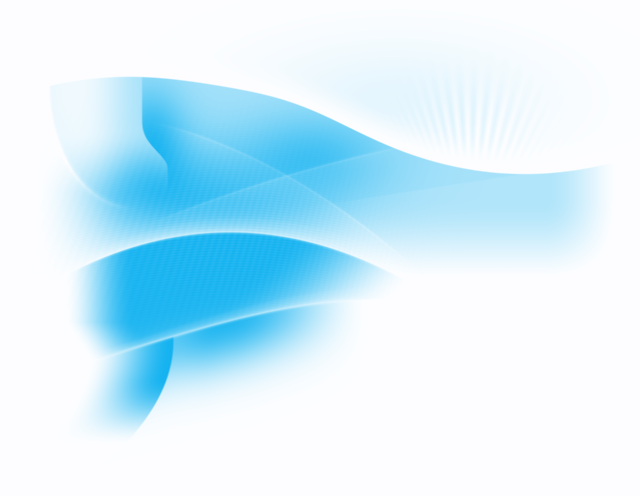
A WebGL 1 fragment shader for this background:

```glsl
precision highp float;
// Flowing blue veils on white: three curves cut the canvas into a band, a core
// and a shaded underside. Each part gets an ink amount from soft glows and fades;
// pale rims, strands and a fine line mesh are laid on top.

uniform vec2 u_resolution;

#define PAPER vec3(0.992, 0.994, 1.0)
#define INK vec3(0.05, 0.69, 0.94)
#define CORE_INK 0.93
#define PALE_INK 0.36
#define MESH_FREQ 680.0
#define MESH_DEPTH 0.045
#define RIM_WIDTH 0.0032
#define STRANDS 5

float glow(vec2 p, vec2 center, vec2 radius) {
  vec2 q = (p - center) / radius;
  return exp(-dot(q, q));
}

// Antialiased step: 1 where d is positive
float side(float d) {
  float w = 1.0 / u_resolution.y;
  return smoothstep(-w, w, d);
}

float fadeOut(float a, float b, float x) {
  return 1.0 - smoothstep(a, b, x);
}

float hairline(float d, float width) {
  return exp(-d * d / (width * width));
}

// Boundary curves, as height over x
float topCurve(float x) {
  float bump = (x - 0.47) / 0.12;
  return 0.747 + 0.098 * cos(5.067 * (x - 0.2)) + 0.02 * exp(-bump * bump);
}

float archCurve(float x) {
  float d = x - 0.36;
  return 0.532 - 1.3 * d * d;
}

float lowCurve(float x) {
  float d2 = (x - 0.6) * (x - 0.6);
  return 0.397 - 0.85 * d2 / (1.0 + 2.0 * d2);
}

// Crossing strands inside the band
float risingCurve(float x) {
  float d = x - 0.234;
  return 0.549 + 0.52 * d - 0.32 * d * d;
}

float fallingCurve(float x) {
  float d = x - 0.26;
  return 0.747 - 0.35 * d - d * d;
}

float bandInk(vec2 p) {
  float ink = PALE_INK * smoothstep(0.40, 0.60, p.y) * fadeOut(0.85, 0.99, p.x);
  ink += 0.40 * glow(p, vec2(0.49, 0.68), vec2(0.12, 0.09));
  ink += 0.40 * glow(p, vec2(0.27, 0.61), vec2(0.13, 0.11));
  ink += 0.42 * glow(p, vec2(0.235, 0.73), vec2(0.055, 0.10));
  ink += 0.22 * glow(p, vec2(0.40, 0.56), vec2(0.13, 0.08));

  // Veils hanging below the strands, and a faint overlap on the right
  float rise = risingCurve(p.x) - p.y;
  float fall = fallingCurve(p.x) - p.y;
  float span = smoothstep(0.22, 0.32, p.x) * fadeOut(0.54, 0.66, p.x);
  ink -= span * 0.10 * side(rise) * exp(-max(rise, 0.0) / 0.05);
  ink -= span * 0.07 * side(fall) * exp(-max(fall, 0.0) / 0.06);
  ink -= span * 0.06 * (hairline(rise, 0.003) + hairline(fall, 0.003));
  ink -= 0.04 * side(0.59 + 0.2 * (p.x - 0.52) - p.y) * smoothstep(0.45, 0.6, p.x);

  // Upright fold with a pale lobe on its left
  float bend = fadeOut(0.66, 0.77, p.y);
  float fold = 0.222 + 0.04 * bend * bend;
  float lobeInk = 0.06 + 0.30 * smoothstep(0.12, 0.24, p.x);
  ink = mix(ink, lobeInk, side(fold - p.x) * smoothstep(0.60, 0.74, p.y));
  ink *= smoothstep(0.05, 0.21, p.x);

  // Rounded outer edge of the lobe
  float lobe = 1.0 - length((p - vec2(0.21, 0.83)) / vec2(0.135, 0.248));
  float leftPart = fadeOut(0.17, 0.22, p.x);
  ink += leftPart * 0.07 * side(lobe * 0.15) * exp(-max(lobe, 0.0) / 0.4);
  ink -= leftPart * 0.07 * hairline(lobe, 0.025);
  return ink * mix(1.0, 0.35, leftPart * side(-lobe * 0.15) * smoothstep(0.60, 0.70, p.y));
}

float coreInk(vec2 p) {
  float left = p.x - 0.5 * max(0.35 - p.y, 0.0);
  float right = p.x - 0.8 * (p.y - 0.45);
  return CORE_INK * smoothstep(0.10, 0.21, left) * fadeOut(0.40, 0.66, right);
}

float undersideInk(vec2 p, float depth) {
  float drop = 0.313 - p.y;
  float edge = 0.271 - 1.75 * drop * drop;
  float tail = 0.97 * smoothstep(edge - 0.13, edge, p.x) * smoothstep(0.10, 0.24, p.y);
  float shade = 0.9 * hairline(depth, 0.09) * fadeOut(0.36, 0.58, p.x);
  shade *= mix(0.75, 1.0, smoothstep(0.26, 0.34, p.x));
  return mix(tail, shade, side(p.x - edge));
}

void main() {
  vec2 p = gl_FragCoord.xy / u_resolution;
  float top = p.y - topCurve(p.x);
  float arch = p.y - archCurve(p.x);
  float low = p.y - lowCurve(p.x);

  // Faint wash and fan of lines above the band
  float fan = sin(60.0 * (p.x - 0.735) / (0.10 + 0.6 * max(top, 0.0)));
  float wash = 0.10 * glow(p, vec2(0.62, 0.80), vec2(0.22, 0.12));
  wash += 0.05 * fan * glow(p, vec2(0.74, 0.75), vec2(0.08, 0.08));
  wash *= smoothstep(0.0, 0.07, top);

  // Stack the parts from the bottom up
  float ink = mix(undersideInk(p, -low), coreInk(p), side(low));
  ink = mix(ink, bandInk(p), side(arch) * side(low));

  // Fine crossed lines
  float mesh = sin(MESH_FREQ * (p.y - risingCurve(p.x)));
  mesh *= sin(MESH_FREQ * 0.8 * (p.y - fallingCurve(p.x)));
  ink += MESH_DEPTH * mesh * glow(p, vec2(0.34, 0.53), vec2(0.20, 0.17)) * side(low);

  // Bright rims with strands spreading above them
  float archSpan = smoothstep(0.03, 0.15, p.x) * fadeOut(0.58, 0.70, p.x);
  float lowSpan = smoothstep(0.10, 0.22, p.x) * fadeOut(0.52, 0.66, p.x);
  float veil = archSpan * 0.32 * side(arch) * exp(-max(arch, 0.0) / 0.025);
  veil += lowSpan * 0.25 * side(low) * exp(-max(low, 0.0) / 0.018);
  for (int i = 0; i < STRANDS; i++) {
    float k = float(i);
    float gap = k * 0.008 * (0.4 + p.x);
    float strength = 0.34 / (1.0 + 1.6 * k);
    veil += archSpan * strength * hairline(arch - gap, RIM_WIDTH);
    veil += lowSpan * strength * hairline(low - gap * 0.7, RIM_WIDTH);
  }
  ink *= 1.0 - min(veil, 0.85);

  ink = mix(ink, wash, side(top));
  gl_FragColor = vec4(mix(PAPER, INK, clamp(ink, 0.0, 1.0)), 1.0);
}
```
